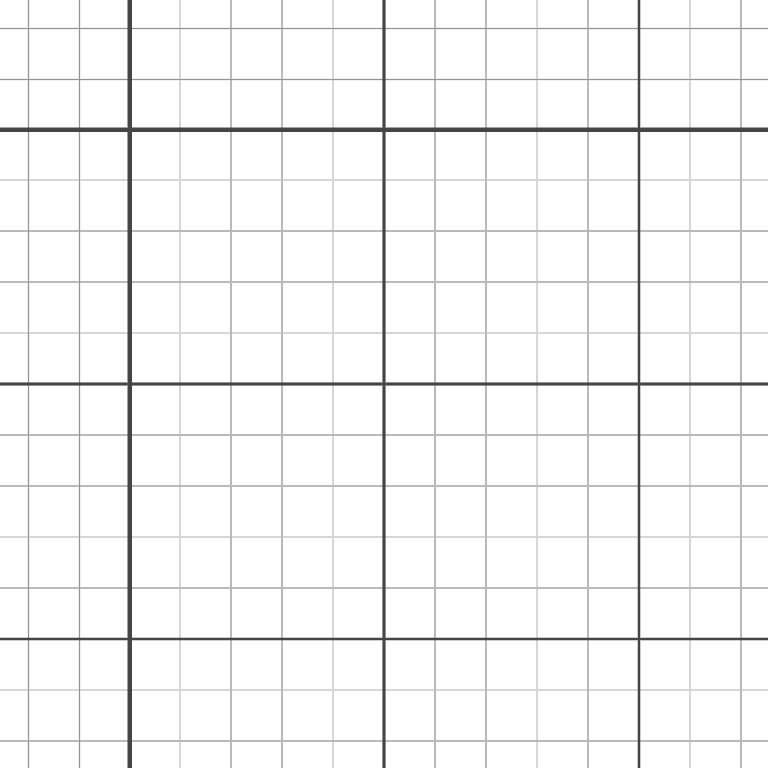
Give the GLSL for this pattern, as a WebGL 1 fragment shader.

```glsl
precision highp float;

uniform vec2 u_resolution;

const float PITCH = 0.0663;        // spacing of the fine rules
const float CENTRE = 0.5005;       // position of the middle heavy rule
const float RULES_PER_CELL = 5.0;  // fine steps between heavy rules
const float SNAP = 1.0 / 512.0;    // rule positions settle on this step

const vec3 PAPER = vec3(1.0);
const vec3 FINE_INK = vec3(0.58);
const vec3 HEAVY_INK = vec3(0.27);

// Share of a pixel covered by a rule whose middle is at the given offset
float ruleCoverage(float offset, float width, float pixel) {
  float right = min(offset + 0.5 * pixel, 0.5 * width);
  float left = max(offset - 0.5 * pixel, -0.5 * width);
  return max(right - left, 0.0) / pixel;
}

float snapTo(float value, float stepSize) {
  return floor(value / stepSize + 0.5) * stepSize;
}

// Fine rules vary slightly: about every third one is fainter
float fineWidth(float index) {
  float phase = fract((index + 4.0) * 0.29 + 0.15);
  return mix(0.0010, 0.00168, step(0.25, phase));
}

// Heavy rules thin out from the first to the last
float heavyWidth(float cell) {
  if (cell < -0.5) return 0.00586;
  return cell < 0.5 ? 0.0041 : 0.0033;
}

// Coverage along one axis: x for fine rules, y for heavy rules
vec2 axisRules(float position, float pixel) {
  float index = floor((position - CENTRE) / PITCH + 0.5);
  float cell = floor(index / RULES_PER_CELL + 0.5);
  float middle = snapTo(CENTRE + index * PITCH, SNAP);

  if (abs(index - cell * RULES_PER_CELL) < 0.5) {
    middle -= cell < -0.5 ? 0.5 * SNAP : 0.0;
    return vec2(0.0, ruleCoverage(position - middle, heavyWidth(cell), pixel));
  }
  return vec2(ruleCoverage(position - middle, fineWidth(index), pixel), 0.0);
}

void main() {
  vec2 pixel = 1.0 / u_resolution;
  vec2 uv = gl_FragCoord.xy * pixel;

  // Columns count from the left, rows from the top
  vec2 columns = axisRules(uv.x, pixel.x);
  vec2 rows = axisRules(1.0 - uv.y, pixel.y);
  vec2 ink = max(columns, rows);

  vec3 colour = mix(PAPER, FINE_INK, ink.x);
  colour = mix(colour, HEAVY_INK, ink.y);
  gl_FragColor = vec4(colour, 1.0);
}
```
